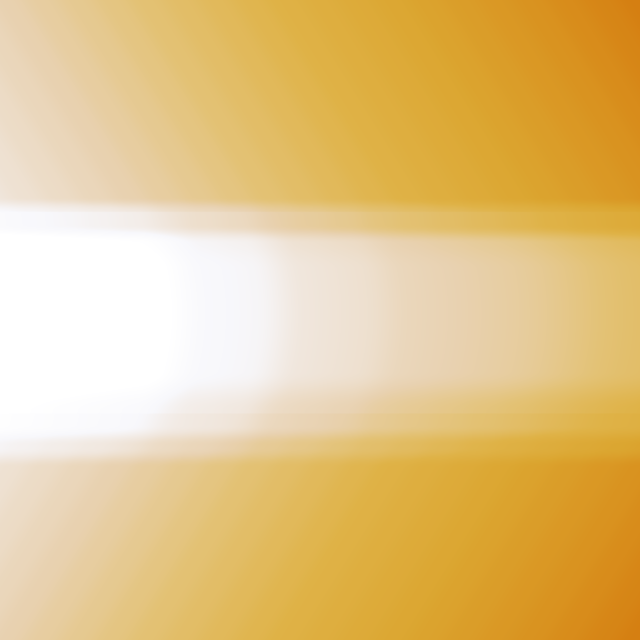
Give the GLSL for this background, as a Shadertoy shader.

```glsl
const int LAST_STOP = 8;

// Colour ramp from white through cream and gold to burnt orange
vec3 warmRamp(float tone) {
    vec3 stops[9] = vec3[9](
        vec3(1.0), vec3(0.97, 0.97, 0.985), vec3(0.94, 0.90, 0.86),
        vec3(0.91, 0.82, 0.69), vec3(0.89, 0.76, 0.46),
        vec3(0.875, 0.70, 0.28), vec3(0.86, 0.65, 0.19),
        vec3(0.85, 0.57, 0.12), vec3(0.83, 0.47, 0.05));
    float t = clamp(tone, 0.0, float(LAST_STOP));
    int i = min(int(t), LAST_STOP - 1);
    return mix(stops[i], stops[i + 1], t - float(i));
}

float fall(float low, float high, float v) {
    return 1.0 - smoothstep(low, high, v);
}

// Coverage of the beam, with a faint strip along either side
float beamMask(float y, float edge) {
    float upper = 0.35 * fall(0.668, 0.692, y)
                + 0.10 * fall(0.669 - edge, 0.669 + edge, y)
                + 0.45 * fall(0.620, 0.648, y)
                + 0.10 * fall(0.580, 0.630, y);
    float lower = 0.30 * smoothstep(0.270, 0.300, y)
                + 0.35 * smoothstep(0.305, 0.335, y)
                + 0.08 * smoothstep(0.354 - edge, 0.354 + edge, y)
                + 0.27 * smoothstep(0.360, 0.420, y);
    return upper * lower;
}

// Tone inside the beam, darkening in soft curved steps
float beamTone(vec2 p) {
    float offset = p.y - 0.51;
    float x = p.x + 1.5 * offset * offset;
    return -1.0 + 3.2 * x
         + 0.85 * smoothstep(0.24, 0.33, x)
         + 0.60 * smoothstep(0.40, 0.48, x)
         + 0.25 * smoothstep(0.57, 0.64, x)
         + 0.35 * smoothstep(0.80, 1.00, x);
}

// Tone around the beam, deepening to the right and away from the axis
float fieldTone(vec2 p) {
    float distanceOut = max(abs(p.y - 0.5) - 0.18, 0.0);
    float tone = 2.0 + 4.8 * p.x + 3.0 * distanceOut;
    return tone + 0.025 * sin(tone * 24.0);
}

void mainImage(out vec4 fragColor, in vec2 fragCoord) {
    vec2 p = fragCoord / iResolution.xy;
    float edge = max(0.0015, 1.0 / iResolution.y);
    float tone = mix(fieldTone(p), beamTone(p), beamMask(p.y, edge));
    fragColor = vec4(warmRamp(tone), 1.0);
}
```
